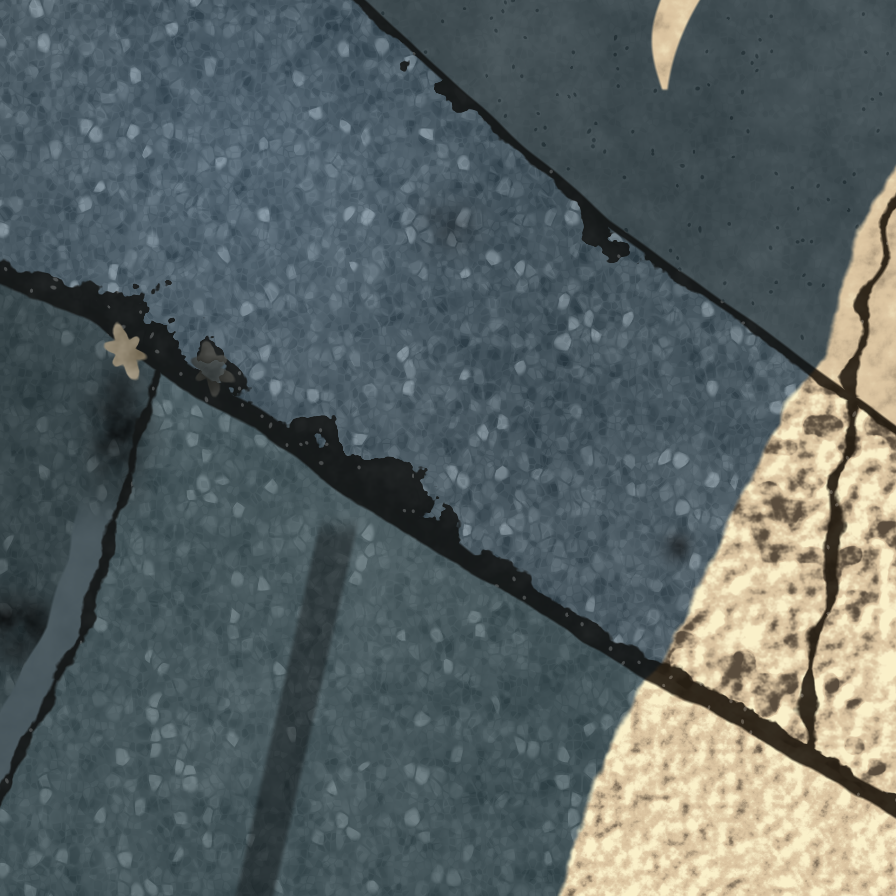
This texture is drawn by a WebGL 1 fragment shader. Its source:

```glsl
precision highp float;
// Cracked pebbled paving slabs in blue shade, with warm sunlight along the lower right.
uniform vec2 u_resolution;

float hash(vec2 p) {
  return fract(sin(dot(p, vec2(127.1, 311.7))) * 43758.5453);
}

float noise(vec2 p) {
  vec2 i = floor(p), f = fract(p);
  f = f * f * (3.0 - 2.0 * f);
  return mix(mix(hash(i), hash(i + vec2(1, 0)), f.x),
             mix(hash(i + vec2(0, 1)), hash(i + vec2(1, 1)), f.x), f.y);
}

float fbm(vec2 p) {
  float sum = 0.0, amp = 0.53;
  for (int i = 0; i < 4; i++) {
    sum += amp * noise(p);
    p = p * 2.03 + 17.3;
    amp *= 0.5;
  }
  return sum;
}

// Cellular stones: distance to the rim, random shade, distance to the core
vec3 stones(vec2 p) {
  float near = 9.0, next = 9.0, shade = 0.0;
  for (int k = 0; k < 9; k++) {
    float row = floor(float(k) / 3.0 + 0.1);
    vec2 c = floor(p) + vec2(float(k) - 3.0 * row, row) - 1.0;
    float d = length(c + 0.1 + 0.8 * vec2(hash(c), hash(c + 41.7)) - p);
    next = min(next, max(near, d));
    if (d < near) shade = hash(c + 9.2);
    near = min(near, d);
  }
  return vec3(next - near, shade, near);
}

float blob(vec2 p, vec2 center, vec2 radius) {
  vec2 d = (p - center) / radius;
  return exp(-dot(d, d));
}

float inside(float d) {
  return smoothstep(-0.002, 0.002, d);
}

float relief(vec2 p, float coarse) {
  return mix(fbm(p * 95.0), fbm(p * 48.0) * 1.3, coarse);
}

void main() {
  vec2 p = gl_FragCoord.xy / u_resolution;
  float x = p.x, y = p.y;
  float rough = fbm(p * 38.0) - 0.5;
  float broad = fbm(p * 5.0) - 0.5;
  float wobble = 0.012 * (noise(p * 24.0) - 0.5);

  // Signed offsets from the joints
  float mid = y - 0.694 + 0.36 * x + 0.3 * max(x - 0.1, 0.0) - 0.1 * max(x - 0.65, 0.0) + wobble * 0.6;
  float top = y - 1.0 + 0.92 * (x - 0.404) - 0.06 * max(x - 0.57, 0.0)
            - 0.14 * max(x - 0.68, 0.0) + wobble * 0.3;
  float right = x - 0.873 - 0.14 * y - 0.1 * max(y - 0.62, 0.0) + wobble * 1.7;
  float left = x - 0.007 - 0.29 * y + 0.22 * max(0.3 - y, 0.0) + wobble * 0.7;
  float slab = inside(top);
  float lower = inside(-mid);
  float sunken = lower * inside(-left);

  // Shaded stone with embedded pebbles
  vec2 q = p + 0.006 * vec2(noise(p * 60.0), noise(p * 60.0 + 31.0));
  vec3 big = stones(q * vec2(66, 52));
  vec3 small = stones(q * vec2(135, 115) + 7.0);
  float pebble = smoothstep(0.03, 0.2, big.x) * smoothstep(0.65, 0.3, big.z);
  float grit = smoothstep(0.05, 0.3, small.x) * (small.y - 0.5);
  vec3 shade = mix(vec3(0.3, 0.36, 0.395), vec3(0.285, 0.35, 0.37), lower);
  shade += vec3(0.02, 0.03, 0.045) * blob(p, vec2(0.28, 0.82), vec2(0.25));
  float spots = pebble * (0.15 * big.y - 0.057 + 0.1 * smoothstep(0.88, 0.95, big.y));
  shade += (spots + 0.09 * grit - 0.015) * (1.0 - 0.3 * lower);
  float speck = step(0.94, small.y) * smoothstep(0.35, 0.15, small.z);
  shade = mix(shade, vec3(0.265, 0.315, 0.335) + 0.03 * grit - 0.1 * speck, slab);
  shade += 0.09 * broad + 0.07 * rough;

  // Sunken left slab, its smooth strip and dark stains
  shade *= 1.0 - 0.17 * sunken;
  float strip = sunken * inside(left + 0.043) * smoothstep(0.46, 0.4, y);
  shade = mix(shade, vec3(0.29, 0.345, 0.37) + 0.05 * rough, strip);
  float stain = blob(p, vec2(0.135, 0.52), vec2(0.03, 0.06)) * lower
              + blob(p, vec2(0.02, 0.3), vec2(0.04, 0.035)) * (1.0 - strip)
              + 0.5 * blob(p, vec2(0.5, 0.75), vec2(0.035, 0.03))
              + 0.6 * blob(p, vec2(0.755, 0.39), vec2(0.016));
  shade *= 1.0 - 0.8 * clamp(stain * (0.75 + 1.5 * rough), 0.0, 1.0);

  // Slanted bar of deeper shadow
  float bar = 0.021 - abs(x - 0.284 - 0.227 * y);
  shade *= 1.0 - 0.36 * smoothstep(-0.004, 0.004, bar) * smoothstep(0.43, 0.395, y);

  // Sunlit stone, embossed by the low light
  float coarse = (1.0 - lower) * (1.0 - slab);
  vec2 tilt = vec2(0.004, -0.003);
  float slope = relief(p + tilt, coarse) - relief(p - tilt, coarse);
  float light = 0.73 + slope * (0.75 + 0.4 * coarse) + 0.5 * rough;
  light = mix(light, 0.62 + 0.35 * rough + 0.2 * slope, slab);
  light -= coarse * 0.35 * smoothstep(0.58, 0.72, noise(p * 42.0 + 5.0));
  vec3 sun = mix(vec3(0.35, 0.3, 0.24), vec3(0.86, 0.77, 0.63), smoothstep(0.15, 0.65, light));
  sun = mix(sun, vec3(0.98, 0.94, 0.79), smoothstep(0.62, 0.95, light));

  // Shadow outline and the small patch of light at the top
  float edge = 0.622 + 0.33 * y + 0.15 * max(y - 0.128, 0.0) + 0.012 * smoothstep(0.22, 0.27, y)
    + 0.016 * smoothstep(0.55, 0.6, y) - 0.2 * max(y - 0.6, 0.0) + 0.3 * max(y - 0.74, 0.0);
  float lit = smoothstep(-0.004, 0.004, x - edge + 0.012 * rough);
  float rise = max(y - 0.9, 0.0);
  float flare = inside(x - 0.739 + 0.015 * sin(rise * 26.0) - 0.06 * rise)
              * inside(0.745 + 0.12 * rise + 2.4 * rise * rise - x);
  lit = max(lit, flare * inside(y - 0.9));
  vec3 color = mix(shade, sun, lit);

  // Dirt-filled joints: ragged on one side, cleaner on the other
  float ragged = max(0.5 + 2.8 * rough, 0.0);
  float bulge = blob(p, vec2(0.19, 0.61), vec2(0.07, 0.2)) + blob(p, vec2(0.42, 0.48), vec2(0.09, 0.2));
  float dirt = inside(min(0.009 + ragged * (0.012 + 0.048 * bulge) - mid,
                          0.012 + 0.012 * bulge + 0.006 * rough + mid));
  float crumbs = blob(p, vec2(0.49, 0.9), vec2(0.06)) + blob(p, vec2(0.68, 0.73), vec2(0.06));
  dirt = max(dirt, inside(min(0.006 + ragged * (0.006 + 0.035 * crumbs) + top, 0.003 - top)));
  dirt = max(dirt, inside(0.003 + 0.006 * ragged - abs(right)) * inside(mid));
  dirt = max(dirt, inside(0.002 + 0.007 * ragged - abs(left)) * lower);
  vec3 soil = mix(vec3(0.075, 0.085, 0.085), vec3(0.14, 0.11, 0.07), lit);
  color = mix(color, soil + 0.1 * max(rough, 0.0) + 0.2 * speck, 0.94 * dirt);

  // Dry lobed leaf and a dimmer one beside it
  for (int i = 0; i < 2; i++) {
    float k = float(i);
    vec2 d = p - mix(vec2(0.141, 0.608), vec2(0.235, 0.588), k);
    d = mat2(0.8, -0.5, 0.5, 0.8) * d;
    float r = length(d * vec2(1.35, 0.85)) - 0.021 - 0.005 * sin(atan(d.y, d.x) * 6.0 + k) - 0.012 * rough;
    vec3 leaf = mix(vec3(0.55, 0.51, 0.43), vec3(0.27, 0.27, 0.25), k) + 0.35 * rough;
    color = mix(color, leaf, inside(-r) * (1.0 - 0.35 * k));
  }
  gl_FragColor = vec4(clamp(color, 0.0, 1.0), 1.0);
}
```
